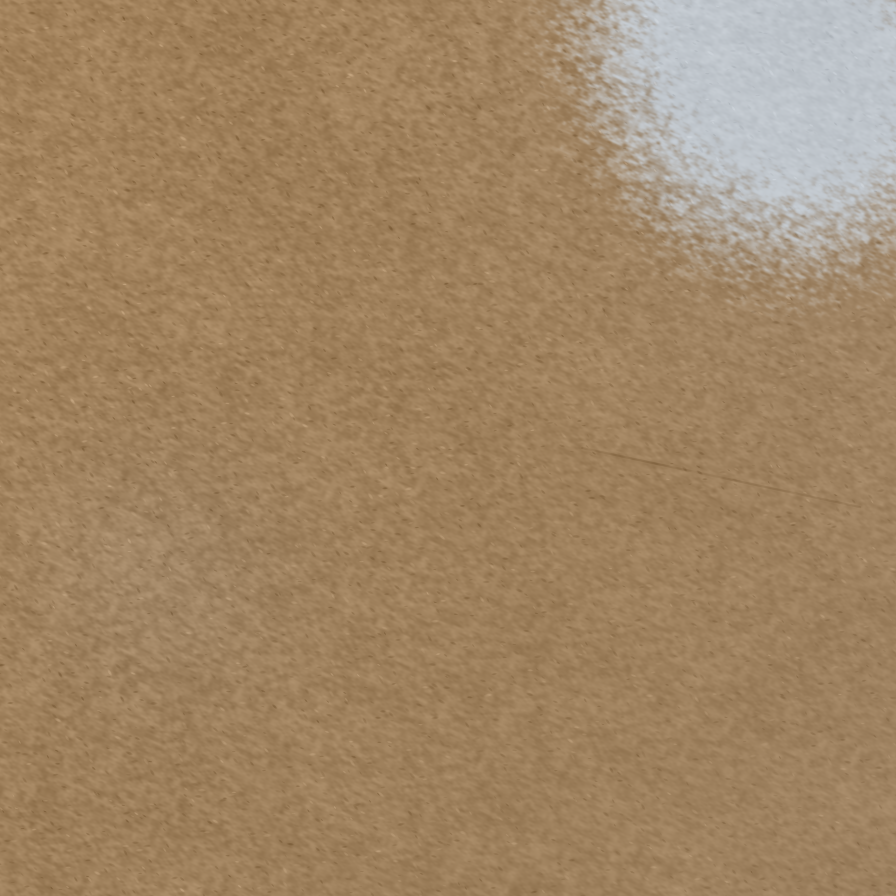
Write a Shadertoy shader that draws this texture.

```glsl
// Smooth brown fibreboard under a soft window reflection.
// Stretched value noise gives the pressed fibres, jittered cells scatter
// flecks and chips, and radial falloffs add the pale glare and haze.
#define BOARD_COLOR vec3(0.622, 0.502, 0.358)
#define GLARE_COLOR vec3(0.745, 0.770, 0.795)
#define HAZE_COLOR vec3(0.640, 0.560, 0.470)
#define GRAIN_ANGLE -0.42
#define GRAIN_FREQ vec2(125.0, 225.0)
#define GRAIN_CONTRAST 0.135
#define MOTTLE_CONTRAST 0.045
#define DARK_FLECK 0.085
#define LIGHT_FLECK 0.085
#define GLARE_CENTER vec2(0.880, 0.930)
#define SCRATCH_START vec2(0.650, 0.500)
#define SCRATCH_END vec2(0.960, 0.434)

float hash(vec2 p) {
    vec3 q = fract(vec3(p.xyx) * 0.1031);
    q += dot(q, q.yzx + 33.33);
    return fract((q.x + q.y) * q.z);
}

float noise(vec2 p) {
    vec2 cell = floor(p), f = fract(p);
    f = f * f * (3.0 - 2.0 * f);
    float low = mix(hash(cell), hash(cell + vec2(1, 0)), f.x);
    float high = mix(hash(cell + vec2(0, 1)), hash(cell + vec2(1, 1)), f.x);
    return mix(low, high, f.y);
}

vec2 rotate(vec2 p, float angle) {
    float c = cos(angle), s = sin(angle);
    return vec2(c * p.x + s * p.y, c * p.y - s * p.x);
}

// Soft elongated specks, one candidate per cell, roughly along the grain
float flecks(vec2 p, float density, vec2 size, float seed) {
    vec2 home = floor(p);
    float cover = 0.0;
    for (int y = -1; y <= 1; y++)
    for (int x = -1; x <= 1; x++) {
        vec2 cell = home + vec2(x, y);
        vec2 key = cell + seed;
        vec2 center = cell + vec2(hash(key + 11.3), hash(key + 27.1));
        float turn = (hash(key + 41.7) - 0.5) * 1.3;
        vec2 d = rotate(p - center, turn) / size;
        d /= mix(0.55, 1.2, hash(key + 63.9));
        float present = step(hash(key), density);
        float strength = mix(0.35, 1.0, hash(key + 85.2));
        cover = max(cover, present * strength * smoothstep(1.1, 0.25, length(d)));
    }
    return cover;
}

float segmentDistance(vec2 p, vec2 a, vec2 b) {
    vec2 ab = b - a;
    float t = clamp(dot(p - a, ab) / dot(ab, ab), 0.0, 1.0);
    return length(p - a - ab * t);
}

void mainImage(out vec4 fragColor, in vec2 fragCoord) {
    vec2 uv = fragCoord / iResolution.xy;
    vec2 grainUv = rotate(uv, GRAIN_ANGLE) + 4.0;

    // Fibre grain, calmer toward the lower right
    float fibre = 0.65 * noise(grainUv * GRAIN_FREQ)
                + 0.35 * noise(grainUv * GRAIN_FREQ * 1.9 + 31.0) - 0.5;
    float mottle = 0.5 * noise(grainUv * vec2(36.0, 55.0))
                 + 0.5 * noise(grainUv * vec2(7.0, 10.0) + 17.0) - 0.5;
    float calm = mix(1.0, 0.72, smoothstep(0.4, 1.5, uv.x + 0.6 * (1.0 - uv.y)));
    float tone = calm * (GRAIN_CONTRAST * fibre + MOTTLE_CONTRAST * mottle);

    // Dark fibres, bright fibres and a few broad pale chips
    tone -= calm * DARK_FLECK * flecks(grainUv * 75.0, 0.45, vec2(0.32, 0.13), 3.0);
    tone += calm * LIGHT_FLECK * flecks(grainUv * 62.0, 0.22, vec2(0.27, 0.11), 57.0);
    tone += 0.055 * flecks(grainUv * 9.0, 0.14, vec2(0.10, 0.055), 91.0);

    // Fine scratch with uneven pressure
    float scratch = smoothstep(0.0020, 0.0004, segmentDistance(uv, SCRATCH_START, SCRATCH_END));
    tone -= 0.075 * scratch * mix(0.3, 1.0, noise(uv * 45.0));

    // Broad lighting: warm upper left, greyer right edge, left haze
    vec3 color = BOARD_COLOR + vec3(0.012, 0.005, -0.002) * (uv.y - uv.x);
    color += vec3(0.008, 0.010, 0.016) * smoothstep(0.6, 1.0, uv.x);
    float haze = exp(-dot(uv - vec2(0.18, 0.36), uv - vec2(0.18, 0.36)) / 0.022);
    color = mix(color, HAZE_COLOR, 0.30 * haze);

    // Window glare with a faint skirt and a grain-broken edge
    vec2 toGlare = rotate(uv - GLARE_CENTER, -0.75) / vec2(1.12, 0.95);
    float radius = length(toGlare) + 0.035 * (noise(uv * 8.0) - 0.5) - 0.10 * fibre;
    float glare = smoothstep(0.275, 0.120, radius);
    float skirt = exp(-radius * radius / 0.075);
    color = mix(color, HAZE_COLOR + 0.015, 0.45 * skirt);
    color = mix(color, GLARE_COLOR, glare);

    color += tone * mix(1.0, 0.60, glare);
    fragColor = vec4(clamp(color, 0.0, 1.0), 1.0);
}
```
